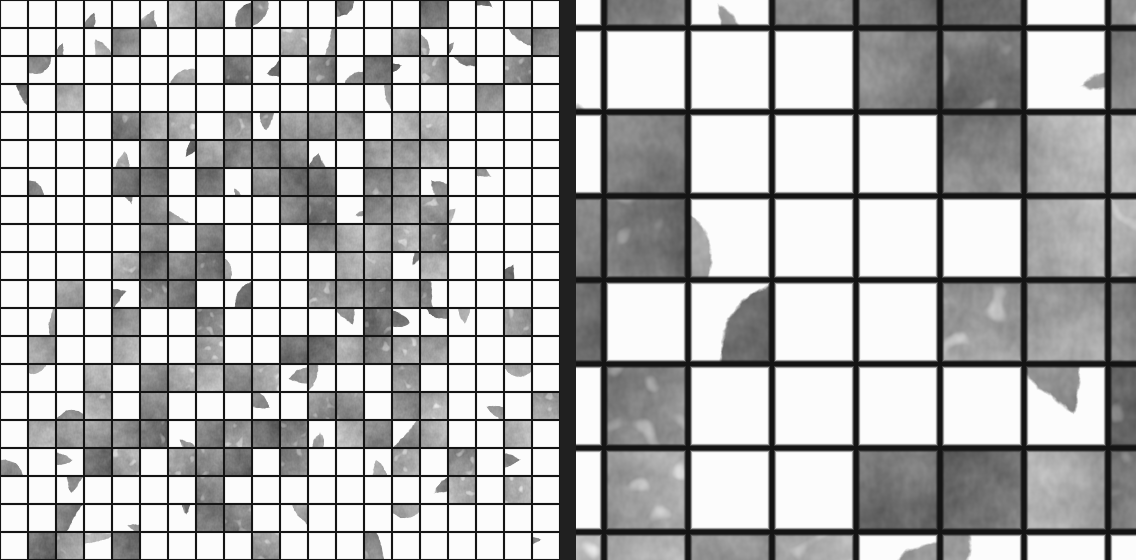
Left: the whole. Right: its middle third, enlarged.
A three.js fragment shader for this pattern:

```glsl
varying vec2 vUv;

float hash(vec2 p) {
  vec3 q = fract(p.xyx * vec3(0.1031, 0.103, 0.0973));
  q += dot(q, q.yzx + 33.33);
  return fract((q.x + q.y) * q.z);
}

vec2 gradientAt(vec2 p) {
  float angle = 6.2832 * hash(p + 17.3);
  return vec2(cos(angle), sin(angle));
}

float gradientNoise(vec2 p) {
  vec2 i = floor(p), f = fract(p);
  vec2 u = f * f * f * (f * (f * 6.0 - 15.0) + 10.0);
  vec2 e = vec2(1.0, 0.0);
  float low = mix(dot(gradientAt(i), f), dot(gradientAt(i + e), f - e), u.x);
  float high = mix(dot(gradientAt(i + e.yx), f - e.yx), dot(gradientAt(i + 1.0), f - 1.0), u.x);
  return mix(low, high, u.y);
}

float fbm(vec2 p) {
  float sum = 0.0, amplitude = 0.6;
  for (int i = 0; i < 4; i++) {
    sum += amplitude * gradientNoise(p);
    p = p * 2.03 + 11.7;
    amplitude *= 0.5;
  }
  return sum;
}

// Signed distance past a bowed edge that faces the given angle
float bowedEdge(vec2 p, float angle, float offset, float bow) {
  vec2 facing = vec2(cos(angle), sin(angle));
  float along = dot(p, vec2(-facing.y, facing.x));
  return dot(p, facing) - offset + bow * along * along;
}

// Torn petal fragment covering part of a cell
float fragmentMask(vec2 p, vec2 cell) {
  float angle = 6.2832 * hash(cell + 41.0);
  float bow = mix(-0.3, 1.1, hash(cell + 53.0));
  float d = bowedEdge(p, angle, mix(-0.3, 0.15, hash(cell + 67.0)), bow);
  if (hash(cell + 71.0) < 0.5) {
    d = max(d, bowedEdge(p, angle + 1.8, 0.1, 0.5));
  }
  d += 0.07 * fbm(p * 5.0 + cell * 9.1);
  return 1.0 - smoothstep(-0.025, 0.025, d);
}

// Mottled grey surface with its own tone and shading direction
float petalTone(vec2 p, vec2 cell) {
  float tone = mix(0.43, 0.71, hash(cell + 83.0));
  tone += 0.13 * dot(p, gradientAt(cell + 97.0));
  tone += 0.13 * fbm(p * 2.6 + cell * 7.3);
  tone += 0.035 * gradientNoise(p * vec2(14.0, 9.0) + cell * 5.7);
  float glint = smoothstep(0.22, 0.5, gradientNoise(p * 3.0 + cell * 3.9));
  return tone + 0.16 * glint * step(0.6, hash(cell + 101.0));
}

void main() {
  vec2 grid = vUv * 20.0;
  vec2 cell = min(floor(grid), 19.0);
  vec2 p = grid - cell - 0.5;

  // Filled cells crowd into a square ring around a sparse middle
  vec2 fromCentre = abs(cell - 9.5);
  float reach = max(fromCentre.x, fromCentre.y);
  float filled = reach > 6.0 ? 0.15 : (reach < 2.0 ? 0.1 : 0.64);
  float pick = hash(cell + 5.0);
  float cover = 0.0;
  if (pick < filled) cover = 1.0;
  else if (pick < filled + 0.15) cover = fragmentMask(p, cell);

  float shade = mix(0.99, petalTone(p, cell), cover);

  // Soft dark grid lines
  vec2 toLine = 0.5 - abs(p);
  float line = 1.0 - smoothstep(0.018, 0.06, min(toLine.x, toLine.y));
  shade = mix(shade, 0.08, line);

  gl_FragColor = vec4(vec3(shade), 1.0);
}
```
